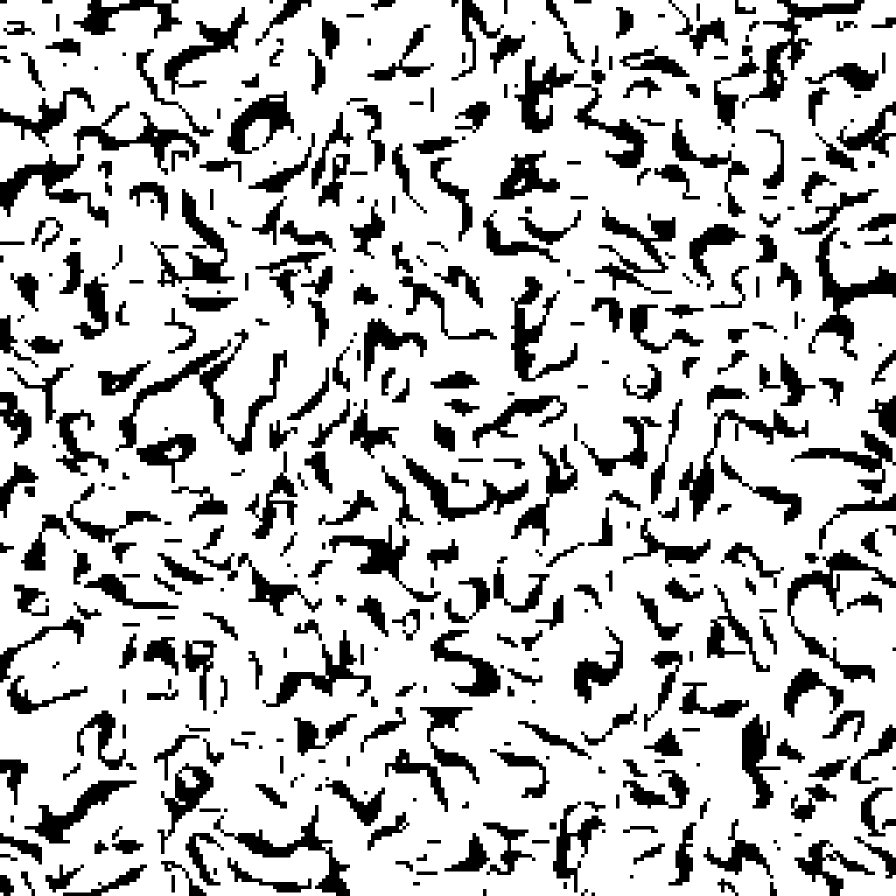
This texture is drawn by a Shadertoy shader. Its source:

```glsl
// Draws broken, curling black strokes, thin bars and specks on white, in coarse square steps.

const float GRID = 256.0;          // square steps across the canvas
const float STROKE_FREQ = 20.0;
const float BREAK_FREQ = 24.0;
const float BAR_FREQ = 24.0;
const float SPECK_FREQ = 42.0;
const vec3 PAPER = vec3(1.0);
const vec3 INK = vec3(0.0);

// Integer hash of a lattice point: two values in 0..1
vec2 hash2(vec2 cell, float seed) {
    uvec2 v = uvec2(ivec2(cell) + 4096) * uvec2(1597u, 3571u) + uint(seed) * 7919u;
    v = v * 1664525u + 1013904223u;
    v.x += v.y * 1664525u;
    v.y += v.x * 1664525u;
    v ^= v >> 16u;
    v.x += v.y * 1664525u;
    v.y += v.x * 1664525u;
    v ^= v >> 16u;
    return vec2(v & 65535u) / 65535.0;
}

float cornerSlope(vec2 cell, vec2 corner, vec2 f, float seed) {
    float angle = 6.2831853 * hash2(cell + corner, seed).x;
    return dot(vec2(cos(angle), sin(angle)), f - corner);
}

float gradientNoise(vec2 p, float seed) {
    vec2 cell = floor(p), f = p - cell;
    vec2 u = f * f * f * (f * (f * 6.0 - 15.0) + 10.0);
    float low = mix(cornerSlope(cell, vec2(0, 0), f, seed),
                    cornerSlope(cell, vec2(1, 0), f, seed), u.x);
    float high = mix(cornerSlope(cell, vec2(0, 1), f, seed),
                     cornerSlope(cell, vec2(1, 1), f, seed), u.x);
    return mix(low, high, u.y);
}

vec2 rotate(vec2 p, float angle) {
    float c = cos(angle), s = sin(angle);
    return vec2(c * p.x - s * p.y, s * p.x + c * p.y);
}

// Two turned layers, so that the lattice does not show
float strokeField(vec2 p) {
    return gradientNoise(rotate(p, 0.4), 1.0)
         + 0.6 * gradientNoise(rotate(p * 1.3, 1.3) + 7.3, 2.0);
}

// Approximate distance to the zero line of the stroke field
float strokeDistance(vec2 p, float freq) {
    vec2 q = p * freq, e = vec2(0.02, 0.0);
    float n = strokeField(q);
    vec2 slope = vec2(strokeField(q + e.xy) - n, strokeField(q + e.yx) - n) / e.x;
    return abs(n) / (max(length(slope), 0.001) * freq);
}

// Strokes swell and break; some go on as a hairline
bool isStroke(vec2 p) {
    vec2 bend = vec2(gradientNoise(p * 5.0, 3.0), gradientNoise(p * 5.0, 4.0));
    vec2 q = p + 0.05 * bend;
    float swell = gradientNoise(rotate(q * BREAK_FREQ, 0.8), 5.0) + 0.054;
    float hairline = swell > -0.075 ? 0.0022 : 0.0;
    return strokeDistance(q, STROKE_FREQ) < max(0.028 * swell, hairline);
}

// Short upright or level bars, one step thick
bool isBar(vec2 p) {
    vec2 cell = floor(p * BAR_FREQ);
    vec2 pick = hash2(cell, 6.0);
    vec2 centre = (cell + 0.3 + 0.4 * hash2(cell, 7.0)) / BAR_FREQ;
    vec2 halfSize = vec2(mix(0.004, 0.0125, pick.y), 0.5 / GRID);
    if (fract(pick.x * 40.0) < 0.5) halfSize = halfSize.yx;
    return pick.x < 0.3 && all(lessThan(abs(p - centre), halfSize));
}

bool isSpeck(vec2 p) {
    return gradientNoise(rotate(p * SPECK_FREQ, 0.6), 8.0) > 0.48;
}

float inkAt(vec2 p) {
    vec2 stepCentre = (floor(p * GRID) + 0.5) / GRID;
    return isStroke(stepCentre) || isBar(stepCentre) || isSpeck(stepCentre) ? 1.0 : 0.0;
}

void mainImage(out vec4 fragColor, in vec2 fragCoord) {
    // Four samples per pixel smooth the step edges at any size
    float ink = 0.0;
    for (int i = 0; i < 4; i++) {
        vec2 offset = vec2(i % 2, i / 2) * 0.5 - 0.25;
        ink += 0.25 * inkAt((fragCoord + offset) / iResolution.y);
    }
    fragColor = vec4(mix(PAPER, INK, ink), 1.0);
}
```
